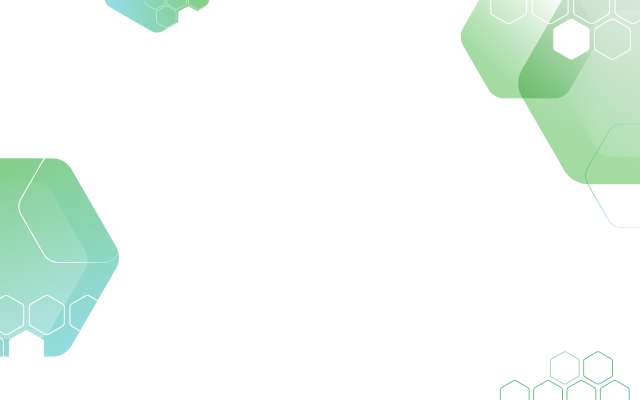
Reproduce this background procedurally as a Shadertoy shader.

```glsl
const vec3 WHITE = vec3(1.0);
const vec3 LEAF = vec3(0.52, 0.81, 0.55);
const vec3 AQUA = vec3(0.58, 0.86, 0.89);
const vec3 MINT = vec3(0.64, 0.86, 0.64);
const vec3 MIST = vec3(0.85, 0.90, 0.87);
const vec3 JADE = vec3(0.36, 0.74, 0.52);

float pixelSize;

// Rounded hexagon with flat top and bottom; apothem is the centre-to-edge distance
float flatHex(vec2 p, float apothem, float corner) {
    const vec3 k = vec3(-0.866025, 0.5, 0.57735);
    float r = apothem - corner;
    p = abs(p);
    p -= 2.0 * min(dot(k.xy, p), 0.0) * k.xy;
    p -= vec2(clamp(p.x, -k.z * r, k.z * r), r);
    return length(p) * sign(p.y) - corner;
}

float pointyHex(vec2 p, float apothem, float corner) {
    return flatHex(p.yx, apothem, corner);
}

// Horizontal row of pointy hexagons, starting at the centre of the first
float hexRow(vec2 p, vec2 first, float spacing, float count, float apothem) {
    p -= first;
    p.x -= spacing * clamp(round(p.x / spacing), 0.0, count - 1.0);
    return pointyHex(p, apothem, apothem * 0.22);
}

float fill(float d) {
    return clamp(0.5 - d / pixelSize, 0.0, 1.0);
}

float stroke(float d, float width) {
    return fill(abs(d) - 0.5 * width);
}

float ramp(vec2 p, vec2 start, vec2 end) {
    vec2 axis = end - start;
    return clamp(dot(p - start, axis) / dot(axis, axis), 0.0, 1.0);
}

vec3 leftPanel(vec3 color, vec2 p) {
    float body = fill(flatHex(p - vec2(0.095, 1.71), 1.19, 0.27));
    vec3 tint = mix(LEAF, AQUA, ramp(p, vec2(0.2, 2.8), vec2(1.23, 0.75)));

    // Pale inner hexagon
    float inner = fill(flatHex(p - vec2(-0.01, 1.68), 0.95, 0.24));
    tint = mix(tint, WHITE, inner * mix(0.04, 0.25, ramp(p, vec2(0.2, 2.6), vec2(0.6, 0.9))));

    // Large outline, fading along its lower right
    float line = stroke(flatHex(p - vec2(0.97, 2.32), 0.67, 0.2), 0.012);
    tint = mix(tint, WHITE, line * mix(1.0, 0.3, smoothstep(0.6, 1.35, p.x)));

    // Honeycomb
    float cells = max(stroke(hexRow(p, vec2(0.075, 1.02), 0.487, 3.0, 0.21), 0.012),
                      stroke(hexRow(p, vec2(-0.17, 0.6), 0.487, 1.0, 0.21), 0.012));
    cells = max(cells, fill(hexRow(p, vec2(0.317, 0.6), 0.487, 1.0, 0.21)));
    return mix(color, mix(tint, WHITE, cells), body);
}

vec3 topPanel(vec3 color, vec2 p) {
    float body = fill(pointyHex(p - vec2(1.885, 5.12), 0.635, 0.15));
    vec3 tint = mix(AQUA, LEAF, ramp(p, vec2(1.4, 4.6), vec2(2.3, 4.8)));
    float lines = max(stroke(hexRow(p, vec2(1.86, 4.82), 0.26, 3.0, 0.118), 0.008),
                      stroke(hexRow(p, vec2(1.995, 4.597), 0.26, 1.0, 0.118), 0.008));
    tint = mix(tint, WHITE, 0.5 * lines);
    float hole = fill(hexRow(p, vec2(2.26, 4.59), 0.26, 1.0, 0.12));
    return mix(color, mix(tint, WHITE, hole), body);
}

vec3 rightPanels(vec3 color, vec2 p) {
    // Two translucent hexagons, darker where they overlap
    float small = fill(flatHex(p - vec2(6.35, 4.36), 0.74, 0.22));
    float large = fill(flatHex(p - vec2(7.565, 3.8), 1.21, 0.33));
    vec3 smallTint = mix(MINT, vec3(0.97, 0.98, 0.97), ramp(p, vec2(6.0, 3.9), vec2(6.8, 4.7)));
    vec3 largeTint = mix(MINT, MIST, ramp(p, vec2(6.8, 3.2), vec2(7.7, 4.8)));

    float inner = fill(flatHex(p - vec2(7.72, 3.8), 0.88, 0.2));
    largeTint = mix(largeTint, WHITE, inner * 0.13 * smoothstep(6.7, 7.3, p.x));
    color *= mix(WHITE, smallTint, small) * mix(WHITE, largeTint, large);

    // Honeycomb
    float cells = max(stroke(hexRow(p, vec2(6.105, 4.757), 0.497, 4.0, 0.215), 0.012),
                      stroke(hexRow(p, vec2(7.35, 4.33), 0.497, 1.0, 0.215), 0.012));
    cells = max(cells, fill(hexRow(p, vec2(6.857, 4.33), 0.497, 1.0, 0.218)));
    color = mix(color, WHITE, cells);

    // Fine green outline
    float line = stroke(flatHex(p - vec2(7.715, 2.69), 0.622, 0.19), 0.008);
    return mix(color, JADE, line * mix(0.85, 0.3, smoothstep(7.0, 7.5, p.x)));
}

vec3 cornerCells(vec3 color, vec2 p) {
    float lines = max(stroke(hexRow(p, vec2(6.777, 0.385), 0.4, 2.0, 0.173), 0.011),
                      stroke(hexRow(p, vec2(6.177, 0.04), 0.4, 4.0, 0.173), 0.011));
    float faded = 1.0 - fill(pointyHex(p - vec2(6.777, 0.385), 0.19, 0.04)) * 0.4;
    return mix(color, JADE, lines * faded);
}

void mainImage(out vec4 fragColor, in vec2 fragCoord) {
    pixelSize = 4.8 / iResolution.y;
    vec2 p = fragCoord * pixelSize;
    vec3 color = leftPanel(WHITE, p);
    color = topPanel(color, p);
    color = rightPanels(color, p);
    color = cornerCells(color, p);
    fragColor = vec4(color, 1.0);
}
```
